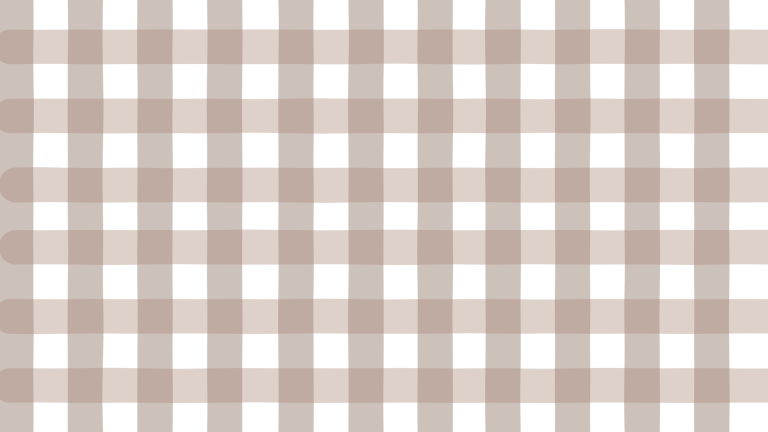
Give the GLSL for this pattern, as a Shadertoy shader.

```glsl
// Hand-painted gingham: eleven upright bands crossed by six round-ended bands.

// Lengths are fractions of the canvas height
const vec3 PAPER = vec3(1.0);
const vec3 COLUMN_COLOR = vec3(0.80, 0.76, 0.73);
const vec3 ROW_COLOR = vec3(0.87, 0.82, 0.79);
const vec3 CROSS_COLOR = vec3(0.75, 0.67, 0.63);

const float COLUMN_COUNT = 11.0;
const float COLUMN_START = 0.0366;
const float COLUMN_PITCH = 0.1611;
const float COLUMN_HALF = 0.0407;
const float COLUMN_DRIFT = 0.0051;   // rightward shift of the central columns

const float ROW_COUNT = 6.0;
const float ROW_START = 0.1076;
const float ROW_PITCH = 0.16;
const float ROW_HALF = 0.0399;
const float ROW_SHIFT = 0.016;       // downward shift of the upper half
const float ROW_END = -0.016;        // left tip of the outer rows
const float ROW_INSET = 0.013;       // extra inset of the two middle rows

const float WOBBLE = 0.003;
const float WOBBLE_FREQ = 6.0;

float hashGradient(float cell, float seed) {
    return 2.0 * fract(sin(cell * 127.1 + seed * 311.7) * 4375.85) - 1.0;
}

// One-dimensional gradient noise
float gradientNoise(float x, float seed) {
    float cell = floor(x);
    float f = x - cell;
    float fade = f * f * f * (f * (f * 6.0 - 15.0) + 10.0);
    return mix(hashGradient(cell, seed) * f,
               hashGradient(cell + 1.0, seed) * (f - 1.0), fade);
}

// Each side of each band wavers independently
float edgeWobble(float along, float across, float index) {
    float seed = 2.0 * index + step(0.0, across);
    return WOBBLE * gradientNoise(along * WOBBLE_FREQ, seed);
}

float columnDistance(vec2 p) {
    float index = clamp(round((p.x - COLUMN_START) / COLUMN_PITCH), 0.0, COLUMN_COUNT - 1.0);
    float fromMiddle = (index - 5.0) / 1.5;
    float drift = COLUMN_DRIFT * exp(-pow(abs(fromMiddle), 4.0));
    float across = p.x - COLUMN_START - index * COLUMN_PITCH - drift;
    return abs(across) - COLUMN_HALF + edgeWobble(p.y, across, index + 1.0);
}

float rowDistance(vec2 p) {
    float index = clamp(round((p.y - ROW_START) / ROW_PITCH), 0.0, ROW_COUNT - 1.0);
    float across = p.y - ROW_START - index * ROW_PITCH + ROW_SHIFT * step(2.5, index);
    float middle = 1.0 - step(1.0, abs(index - 2.5));
    float tip = ROW_END + ROW_INSET * middle;
    // Capsule open to the right
    float beyondCap = min(p.x - tip - ROW_HALF, 0.0);
    return length(vec2(beyondCap, across)) - ROW_HALF + edgeWobble(p.x, across, index + 21.0);
}

float coverage(float dist, float pixel) {
    return 1.0 - smoothstep(-0.7 * pixel, 0.7 * pixel, dist);
}

void mainImage(out vec4 fragColor, in vec2 fragCoord) {
    float pixel = 1.0 / iResolution.y;
    vec2 p = fragCoord * pixel;

    float column = coverage(columnDistance(p), pixel);
    float row = coverage(rowDistance(p), pixel);

    // Translucent bands darken where they cross
    vec3 offRow = mix(PAPER, COLUMN_COLOR, column);
    vec3 onRow = mix(ROW_COLOR, CROSS_COLOR, column);
    fragColor = vec4(mix(offRow, onRow, row), 1.0);
}
```
